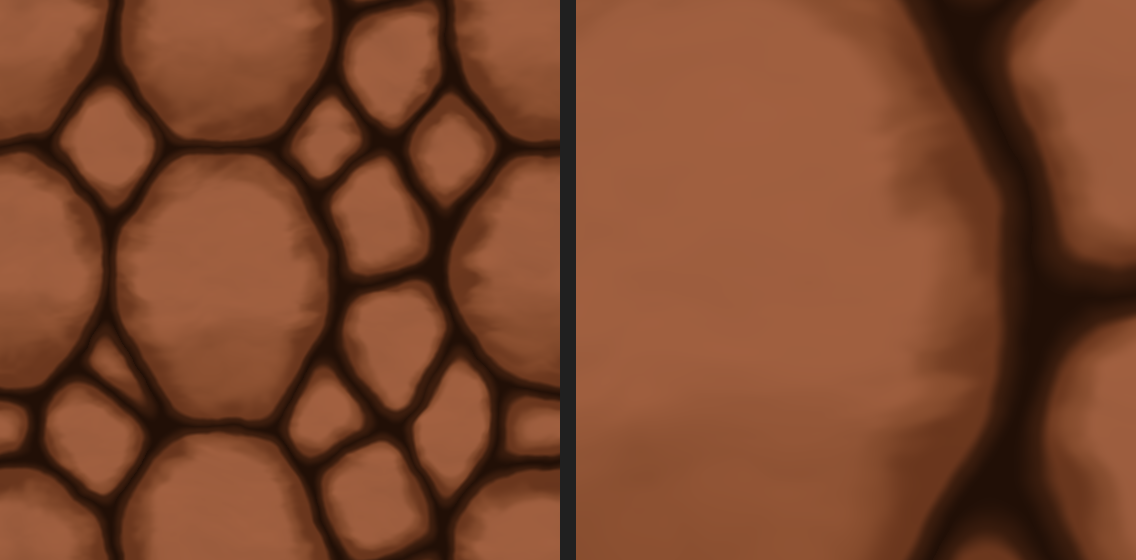
Left: the whole. Right: its middle third, enlarged.
Give the GLSL for this texture, as a WebGL 1 fragment shader.

```glsl
precision highp float;

uniform vec2 u_resolution;

const int STONE_COUNT = 16;
const vec2 METRIC = vec2(1.0, 0.64);  // stones grow taller than wide
const float BIG_WEIGHT = 0.03;
const float CORNER_ROUNDING = 0.014;

const vec3 CRACK_DEEP = vec3(0.13, 0.06, 0.025);
const vec3 CRACK_SOFT = vec3(0.235, 0.115, 0.055);
const vec3 CLAY_DARK = vec3(0.42, 0.215, 0.115);
const vec3 CLAY_MID = vec3(0.53, 0.30, 0.18);
const vec3 CLAY_LIGHT = vec3(0.62, 0.368, 0.245);

float hash(vec2 p) {
  return fract(sin(dot(p, vec2(127.1, 311.7))) * 43758.547);
}

// Value noise over the unit tile, wrapping after "cells" whole cells
float tileNoise(vec2 p, vec2 cells) {
  vec2 g = p * cells;
  vec2 i = floor(g);
  vec2 f = g - i;
  f = f * f * f * (f * (f * 6.0 - 15.0) + 10.0);
  vec2 a = mod(i, cells);
  vec2 b = mod(i + 1.0, cells);
  return mix(mix(hash(a), hash(vec2(b.x, a.y)), f.x),
             mix(hash(vec2(a.x, b.y)), hash(b), f.x), f.y);
}

// Three octaves, centred on zero
float tileFbm(vec2 p, vec2 cells) {
  float sum = 0.0;
  float gain = 0.55;
  for (int i = 0; i < 3; i++) {
    sum += gain * (tileNoise(p, cells) - 0.5);
    cells *= 2.0;
    gain *= 0.5;
  }
  return sum;
}

vec2 tileWarp(vec2 p, vec2 cells) {
  return vec2(tileFbm(p, cells), tileFbm(p + vec2(0.37, 0.61), cells));
}

vec2 wrapOffset(vec2 d) {
  return fract(d + 0.5) - 0.5;
}

// Centre and weight of a stone: boulders, column, junctions, then pebbles
vec3 stoneSite(float index) {
  float group = floor(index / 4.0);
  float k = mod(index, 4.0);
  vec2 c = vec2(mod(k, 2.0), floor(k / 2.0));
  if (group < 0.5) {
    float stagger = (1.0 - c.x) * (c.y - 0.5) * 0.07;
    return vec3(0.4 * c.x, 0.5 * c.y - 0.01 + stagger, BIG_WEIGHT);
  }
  if (group < 1.5) return vec3(0.655 + 0.055 * c.x, 0.12 + 0.25 * k, 0.0);
  if (group < 2.5) return vec3(0.605 + 0.21 * c.x, 0.25 + 0.5 * c.y - 0.03 * c.y * (1.0 - c.x), -0.004 * (1.0 - c.x));
  float tiny = c.y * (1.0 - c.x);
  return vec3(0.185 * max(c.x, c.y) - 0.03 + 0.04 * tiny,
              0.23 + c.y * (0.09 + 0.43 * c.x), -0.004 * tiny);
}

float power(vec2 d, float weight) {
  return dot(d * METRIC, d) - weight;
}

// Rounded distance to the stone border, offset from its centre, and size flag
vec4 stoneField(vec2 p) {
  float best = 10.0;
  float nearest = 0.0;
  vec2 centre = vec2(0.0);
  for (int i = 0; i < STONE_COUNT; i++) {
    vec3 s = stoneSite(float(i));
    vec2 d = wrapOffset(p - s.xy);
    float value = power(d, s.z);
    if (value < best) {
      best = value;
      nearest = float(i);
      centre = d;
    }
  }
  float sum = 0.0;
  for (int i = 0; i < STONE_COUNT; i++) {
    if (abs(float(i) - nearest) < 0.5) continue;
    vec3 s = stoneSite(float(i));
    vec2 d = wrapOffset(p - s.xy);
    float border = (power(d, s.z) - best) / (2.0 * length(METRIC * (d - centre)));
    sum += exp(-border / CORNER_ROUNDING);
  }
  return vec4(-CORNER_ROUNDING * log(sum + 1e-9), centre, step(nearest, 3.5));
}

void main() {
  vec2 uv = gl_FragCoord.xy / u_resolution;
  vec2 p = uv + 0.032 * tileWarp(uv, vec2(7.0)) + 0.007 * tileWarp(uv, vec2(29.0));
  vec4 stone = stoneField(p);
  float edge = stone.x;
  float big = stone.w;

  // Brushed variation
  vec2 brushed = uv + 0.10 * tileWarp(uv, vec2(6.0));
  float patches = tileFbm(brushed, vec2(5.0, 8.0));
  float strokes = tileFbm(brushed, vec2(13.0, 24.0));

  // Rounded stone face, shaded towards the rim and the underside
  float rim = mix(0.034, 0.066, big);
  float tone = smoothstep(0.0, rim, edge - 0.010 + rim * (0.5 * patches + 0.55 * strokes));
  float underside = 1.0 - smoothstep(-0.20, 0.04, stone.z);
  tone *= 1.0 - big * 0.55 * underside;
  tone = clamp(tone + 0.35 * patches + 0.16 * strokes, 0.0, 1.0);
  vec3 color = mix(CLAY_DARK, CLAY_MID, smoothstep(0.0, 0.5, tone));
  color = mix(color, CLAY_LIGHT, smoothstep(0.42, 0.95, tone));
  color *= 1.0 + 0.07 * strokes;

  // Cracks with a dark core
  float width = 0.0105 + 0.007 * tileFbm(uv + 0.23, vec2(9.0));
  float core = smoothstep(-0.004, width, edge + 0.012 * patches);
  vec3 crack = mix(CRACK_DEEP, CRACK_SOFT, core);
  color = mix(crack, color, smoothstep(width - 0.002, width + 0.007, edge));

  gl_FragColor = vec4(color, 1.0);
}
```
